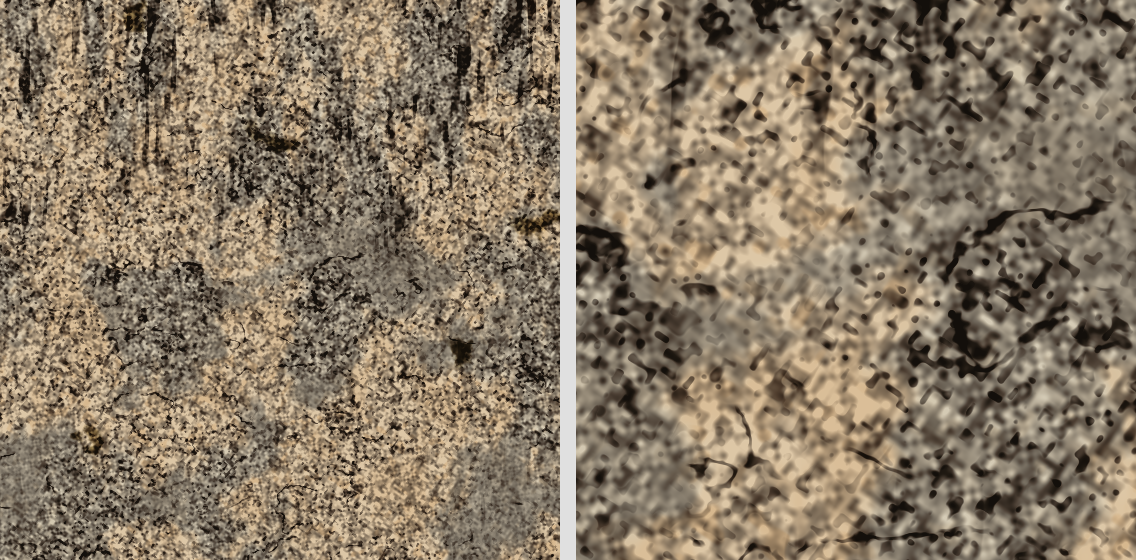
Left: the whole. Right: its middle third, enlarged.
Reproduce this texture procedurally as a Shadertoy shader.

```glsl
// Weathered rock face: tan and grey patches, vertical streaks, gritty grain, cracks and dark pits.
#define PATCH_SCALE 8.5
#define PATCH_DEPTH 0.18
#define GRAIN_SCALE 225.0
#define GRAIN_DEPTH 0.86
#define SPECK_DEPTH 0.38
#define STREAK_DEPTH 0.34
#define DASH_DEPTH 0.40
#define CRACK_WIDTH 0.026
#define CRACK_DEPTH 0.42
#define RUST_AMOUNT 0.60
#define HOLLOWS 5
#define BRIGHTNESS 0.71

const vec3 PIT = vec3(0.13, 0.10, 0.07);
const vec3 SHADE = vec3(0.31, 0.25, 0.20);
const vec3 STONE = vec3(0.44, 0.39, 0.33);
const vec3 CLAY = vec3(0.58, 0.52, 0.44);
const vec3 SAND = vec3(0.73, 0.66, 0.56);
const vec3 CHALK = vec3(0.86, 0.79, 0.68);

// Turns the fine lattices so that the grit does not line up with the canvas
const mat2 TURN = mat2(0.82, 0.57, -0.57, 0.82);

float hash(vec2 p) {
    vec3 q = fract(p.xyx * 0.1031);
    q += dot(q, q.yzx + 33.33);
    return fract((q.x + q.y) * q.z);
}

float noise(vec2 p) {
    vec2 i = floor(p), f = fract(p);
    f = f * f * (3.0 - 2.0 * f);
    return mix(mix(hash(i), hash(i + vec2(1, 0)), f.x),
               mix(hash(i + vec2(0, 1)), hash(i + vec2(1, 1)), f.x), f.y);
}

float fbm(vec2 p) {
    float sum = 0.0, amp = 0.5;
    for (int i = 0; i < 5; i++) {
        sum += amp * noise(p);
        p = mat2(1.6, 1.2, -1.2, 1.6) * p + 17.3;
        amp *= 0.5;
    }
    return sum / 0.97;
}

// Piecewise ramp from pit to chalk, indexed by the red level
vec3 rockRamp(float tone) {
    vec3 c = mix(PIT * 0.6, PIT, clamp(tone / PIT.r, 0.0, 1.0));
    c = mix(c, SHADE, clamp((tone - PIT.r) / (SHADE.r - PIT.r), 0.0, 1.0));
    c = mix(c, STONE, clamp((tone - SHADE.r) / (STONE.r - SHADE.r), 0.0, 1.0));
    c = mix(c, CLAY, clamp((tone - STONE.r) / (CLAY.r - STONE.r), 0.0, 1.0));
    c = mix(c, SAND, clamp((tone - CLAY.r) / (SAND.r - CLAY.r), 0.0, 1.0));
    return mix(c, CHALK, clamp((tone - SAND.r) / (CHALK.r - SAND.r), 0.0, 1.0));
}

// Ragged contour lines, broken into short crumbling pieces
float cracks(vec2 uv, vec2 scale, float seed) {
    vec2 p = uv * scale;
    float field = abs(fbm(p + seed) - 0.5);
    float gate = smoothstep(0.52, 0.66, fbm(p * 0.8 + seed * 2.0 + 40.0));
    float crumble = smoothstep(0.25, 0.55, noise(TURN * uv * 110.0 + seed));
    return (1.0 - smoothstep(0.3 * CRACK_WIDTH, CRACK_WIDTH, field)) * gate * crumble;
}

// A few ragged, elongated dark hollows
float hollows(vec2 uv) {
    float cover = 0.0;
    vec2 ragged = uv + 0.08 * (vec2(fbm(uv * 25.0), fbm(uv * 25.0 + 60.0)) - 0.5);
    for (int i = 0; i < HOLLOWS; i++) {
        float id = float(i);
        vec2 center = vec2(hash(vec2(id, 3.7)), fract(0.22 + 0.382 * id));
        float angle = 3.14 * hash(vec2(id, 9.1));
        vec2 axis = vec2(cos(angle), sin(angle));
        vec2 d = ragged - center;
        d = vec2(dot(d, axis) * 0.45, dot(d, vec2(-axis.y, axis.x)));
        float radius = mix(0.010, 0.019, hash(vec2(id, 5.3)));
        cover = max(cover, 1.0 - smoothstep(0.5 * radius, 1.3 * radius, length(d)));
    }
    return cover;
}

void mainImage(out vec4 fragColor, in vec2 fragCoord) {
    vec2 uv = fragCoord / iResolution.y;
    vec2 warp = vec2(fbm(uv * 9.0 + 5.0), fbm(uv * 9.0 + 31.0)) - 0.5;
    float upper = smoothstep(0.48, 0.76, uv.y + 0.3 * warp.x);

    // Broad patches: blocky below, drawn out vertically above
    float blocks = fbm(uv * PATCH_SCALE + warp * 1.2 + 11.0);
    float drapes = fbm(uv * PATCH_SCALE * vec2(2.2, 0.8) + warp + 71.0);
    float grey = smoothstep(0.43, 0.59, mix(blocks, drapes, 0.75 * upper));
    float slab = grey * smoothstep(0.42, 0.62, noise(uv * 7.0 + 90.0)) * (1.0 - upper);
    float tone = BRIGHTNESS - PATCH_DEPTH * grey;

    // Vertical weathering streaks and dark dashes
    vec2 drip = uv + 0.02 * warp;
    float streak = noise(drip * vec2(85.0, 9.0)) * 0.5 + noise(drip * vec2(170.0, 26.0)) * 0.5;
    tone += STREAK_DEPTH * (streak - 0.5) * mix(0.45, 1.0, upper);
    float dash = smoothstep(0.66, 0.84, noise(drip * vec2(110.0, 21.0) + 200.0));
    dash *= smoothstep(0.42, 0.58, fbm(uv * 9.0 + 130.0));
    tone -= DASH_DEPTH * dash * mix(0.25, 1.0, upper);

    // Grit: fine and medium grain, dark specks of two sizes
    vec2 grit = TURN * uv * GRAIN_SCALE;
    float grain = 0.65 * noise(grit) + 0.35 * noise(grit * 0.47 + 7.0) - 0.5;
    tone += GRAIN_DEPTH * grain * (1.0 - 0.5 * slab);
    float speck = smoothstep(0.66, 0.84, noise(grit.yx * 0.85 + 300.0));
    speck = max(speck, 0.8 * smoothstep(0.74, 0.88, noise(grit * 0.4 + 500.0)));
    float speckGate = smoothstep(0.38, 0.58, fbm(uv * 13.0 + 150.0));
    tone -= SPECK_DEPTH * speck * mix(0.4, 1.0, speckGate) * (1.0 - 0.65 * slab);

    // Cracks and hollows
    float crack = max(cracks(uv, vec2(10.0, 14.0), 3.0), cracks(uv, vec2(15.0, 19.0), 57.0));
    float hollow = hollows(uv);
    tone -= CRACK_DEPTH * crack + 0.42 * hollow;

    // Ramp, then cool the grey patches and stain with rust
    vec3 color = rockRamp(tone);
    color *= mix(vec3(1.01, 0.99, 0.96), vec3(0.97, 1.01, 1.05), grey);
    float rust = 0.6 * smoothstep(0.48, 0.68, fbm(uv * vec2(28.0, 14.0) + 240.0));
    rust = max(rust, smoothstep(0.64, 0.85, noise(TURN * uv * 90.0 + 400.0))) * (1.0 - 0.6 * grey);
    color *= mix(vec3(1.0), vec3(0.95, 0.87, 0.76), RUST_AMOUNT * rust);
    color *= mix(vec3(1.0), vec3(1.0, 0.94, 0.70), hollow);
    fragColor = vec4(color, 1.0);
}
```
